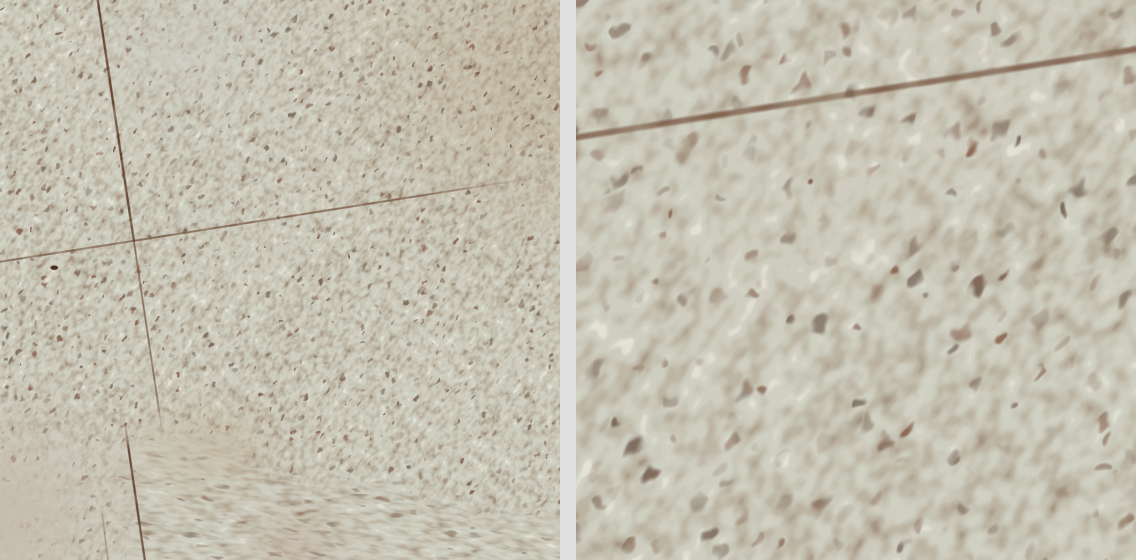
Left: the whole. Right: its middle third, enlarged.
This texture is drawn by a WebGL 2 fragment shader. Its source:

```glsl
#version 300 es
precision highp float;
// Worn, speckled stone tiles with thin, slightly tilted brown joints.
// Stretched gradient noise gives the grain, jittered cells give the flecks,
// and the joints are tapered line segments, broken near the lower edge.

uniform vec2 u_resolution;
out vec4 fragColor;

vec2 hash2(vec2 cell) {
    uvec2 q = uvec2(ivec2(cell)) * uvec2(1597334673u, 3812015801u);
    uint n = (q.x ^ q.y) * 1597334673u;
    n = (n ^ (n >> 15)) * 2246822519u;
    n ^= n >> 13;
    return vec2(n & 65535u, n >> 16) / 65535.0;
}

float corner(vec2 cell, vec2 offset) {
    float angle = 6.2832 * hash2(cell).x;
    return dot(vec2(cos(angle), sin(angle)), offset);
}

float gradientNoise(vec2 p) {
    vec2 i = floor(p), f = p - i;
    vec2 u = f * f * f * (f * (f * 6.0 - 15.0) + 10.0);
    vec2 e = vec2(1.0, 0.0);
    return mix(mix(corner(i, f), corner(i + e, f - e), u.x),
               mix(corner(i + e.yx, f - e.yx), corner(i + 1.0, f - 1.0), u.x), u.y);
}

// Strongest dark fleck covering p, one candidate per cell
float flecks(vec2 p) {
    vec2 home = floor(p);
    float cover = 0.0;
    for (int y = -1; y <= 1; y++)
    for (int x = -1; x <= 1; x++) {
        vec2 cell = home + vec2(x, y);
        vec2 center = cell + 0.15 + 0.7 * hash2(cell + 71.0);
        vec2 trait = hash2(cell + 233.0);
        float radius = mix(0.14, 0.32, trait.x);
        float spot = 1.0 - smoothstep(0.35 * radius, 1.25 * radius, length(p - center));
        cover = max(cover, spot * pow(trait.y, 2.6));
    }
    return cover;
}

// x: grain around zero, y: fleck cover, both drawn out along one direction
vec2 speckle(vec2 p, float angle, float stretch) {
    vec2 axis = vec2(cos(angle), sin(angle));
    vec2 g = vec2(dot(p, axis) / stretch, dot(p, vec2(-axis.y, axis.x)));
    float grain = 0.65 * gradientNoise(g * 88.0) + 0.45 * gradientNoise(g * 165.0 + 19.0)
                + 0.3 * gradientNoise(g * 38.0 + 7.0);
    vec2 warp = vec2(gradientNoise(g * 130.0), gradientNoise(g * 130.0 + 41.0));
    return vec2(grain, flecks(g * 66.0 + 0.35 * warp));
}

// Joint from a to b; fade is the share of its length that dies out at b
float joint(vec2 p, vec2 a, vec2 b, float halfWidth, float fade) {
    vec2 d = b - a;
    float t = clamp(dot(p - a, d) / dot(d, d), 0.0, 1.0);
    float blur = max(0.0013, 0.8 / u_resolution.y);
    float line = 1.0 - smoothstep(halfWidth - blur, halfWidth + blur, length(p - a - d * t));
    float wear = 0.9 + 0.45 * gradientNoise(p * 42.0 + 5.0);
    return line * clamp(wear, 0.0, 1.0) * (1.0 - smoothstep(1.0 - fade, 1.001, t));
}

float blob(vec2 p, vec2 center, vec2 size) {
    vec2 q = (p - center) / size;
    return exp(-dot(q, q));
}

void main() {
    vec2 p = gl_FragCoord.xy / u_resolution;
    float cloud = gradientNoise(p * 4.5 + 3.0) + 0.6 * gradientNoise(p * 11.0);

    // Slanted grain, dragged sideways along the lower edge
    float edge = 0.26 - 0.19 * p.x + 0.05 * cloud;
    float smear = smoothstep(-0.03, 0.03, edge - p.y) * smoothstep(0.16, 0.28, p.x);
    vec2 stone = mix(speckle(p, 0.95, 1.45), speckle(p, -0.12, 3.0), smear);
    float polish = blob(p, vec2(0.0, 0.08), vec2(0.16, 0.15));
    stone *= 1.0 - 0.85 * polish;
    stone *= 1.0 - 0.35 * blob(p, vec2(0.34, 0.93), vec2(0.14, 0.12));

    // Tone of the ground
    float tan_ = blob(p, vec2(0.96, 0.86), vec2(0.27, 0.25))
               + 0.75 * blob(p, vec2(0.38, 0.2), vec2(0.13, 0.08));
    float tone = 0.05 + stone.x + 0.16 * cloud - 0.13 * tan_;
    vec3 color = mix(vec3(0.78, 0.77, 0.71), vec3(0.81, 0.81, 0.76), smoothstep(-0.04, 0.22, tone));
    color = mix(color, vec3(0.74, 0.71, 0.64), smoothstep(0.0, 0.25, -tone));
    color = mix(color, vec3(0.64, 0.57, 0.50), smoothstep(0.24, 0.6, -tone));
    color += 0.08 * smoothstep(0.3, 0.6, tone);

    // Broad stains: warm tan, rosy polish, cool pale patch
    color = mix(color, vec3(0.75, 0.68, 0.57), 0.42 * clamp(tan_ + 0.3 * cloud, 0.0, 1.0));
    color = mix(color, vec3(0.77, 0.71, 0.66), 0.6 * polish);
    color = mix(color, vec3(0.74, 0.65, 0.58), 0.4 * blob(p, vec2(0.53, 0.03), vec2(0.08, 0.06)));
    color = mix(color, vec3(0.81, 0.81, 0.78), 0.35 * blob(p, vec2(0.35, 0.93), vec2(0.12, 0.11)));

    // Dark flecks and one deep chip
    vec3 fleckColor = mix(vec3(0.42, 0.34, 0.29), vec3(0.49, 0.32, 0.24),
                          smoothstep(-0.2, 0.2, gradientNoise(p * 31.0)));
    color = mix(color, fleckColor, 0.82 * stone.y * (1.0 - 0.4 * smear));
    float chip = blob(p, vec2(0.097, 0.522), vec2(0.007, 0.004));
    color = mix(color, vec3(0.30, 0.16, 0.11), smoothstep(0.2, 0.6, chip));

    // Joints meet at one crossing; the lower pieces are shifted and fading
    vec2 crossing = vec2(0.239, 0.570);
    float strong = joint(p, crossing, vec2(0.173, 1.01), 0.0021, 0.0);
    strong = max(strong, joint(p, vec2(0.260, -0.01), vec2(0.220, 0.265), 0.0020, 0.3));
    float thin = 0.8 * joint(p, crossing, vec2(0.293, 0.206), 0.0016, 0.3);
    thin = max(thin, 0.8 * joint(p, crossing, vec2(-0.01, 0.531), 0.0018, 0.0));
    thin = max(thin, 0.85 * joint(p, crossing, vec2(1.02, 0.693), 0.0018, 0.45));
    thin = max(thin, 0.4 * joint(p, vec2(0.194, -0.01), vec2(0.179, 0.11), 0.0014, 0.5));
    color = mix(color, vec3(0.47, 0.34, 0.26), thin);
    color = mix(color, vec3(0.37, 0.23, 0.16), 0.92 * strong);

    fragColor = vec4(color, 1.0);
}
```
